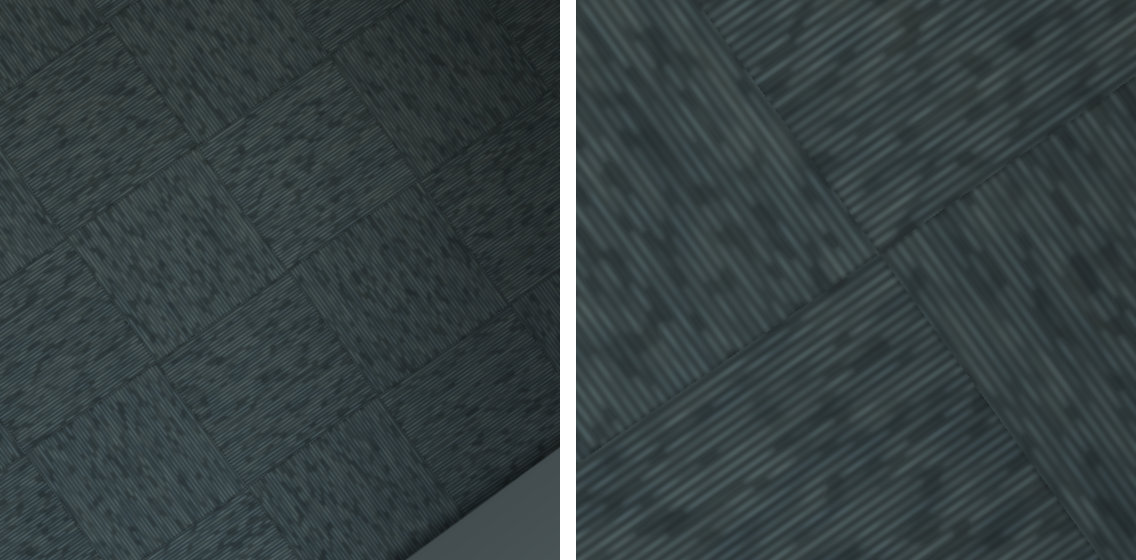
Left: the whole. Right: its middle third, enlarged.
Reproduce this texture procedurally as a WebGL 1 fragment shader.

```glsl
precision highp float;
// Dim slate carpet tiles laid quarter-turned, with fine flecked ribs and a grey panel at one corner.
uniform vec2 u_resolution;

float hash(vec2 p) {
  p = fract(p * vec2(0.1031, 0.1137));
  p += dot(p, p.yx + 33.33);
  return fract((p.x + p.y) * p.x * 7.31);
}

// Random yarn shade along one rib, each rib shifted by its own amount
float ribShade(float along, float rib, float seed) {
  along += 9.0 * hash(vec2(rib + 3.0, seed + 17.0));
  float cell = floor(along);
  return mix(hash(vec2(cell + seed, rib + 61.0)),
             hash(vec2(cell + 1.0 + seed, rib + 61.0)),
             smoothstep(0.15, 0.85, along - cell));
}

// Shade blended softly between neighbouring ribs
float yarn(float along, float across, float seed) {
  float rib = floor(across);
  return mix(ribShade(along, rib, seed), ribShade(along, rib + 1.0, seed),
             smoothstep(0.15, 0.85, across - rib));
}

void main() {
  vec2 uv = gl_FragCoord.xy / u_resolution;
  float pixel = 1.0 / u_resolution.y;

  // Slanted tile grid
  vec2 edgeA = vec2(0.2344, 0.1628), edgeB = vec2(0.1615, -0.2227);
  vec2 p = uv - vec2(0.514, 0.5156);
  vec2 grid = vec2(p.x * edgeB.y - p.y * edgeB.x, edgeA.x * p.y - edgeA.y * p.x)
            / (edgeA.x * edgeB.y - edgeA.y * edgeB.x);
  vec2 tile = floor(grid), inTile = grid - tile;
  float turned = mod(tile.x + tile.y, 2.0);
  float seed = 40.0 + 13.0 * tile.x + 29.0 * tile.y;

  // Ribs run along alternate sides of the tiles
  vec2 run = turned > 0.5 ? inTile : inTile.yx;
  float across = run.y * 46.0;
  float ridge = cos(6.2832 * across);
  float shade = yarn(run.x * 19.0, across, seed);
  float patches = yarn(run.x * 9.0, across * 0.6, seed + 150.0);
  float fleck = 1.0 - smoothstep(0.05, 0.38, shade);
  float weave = 1.0 + ridge * (0.05 + 0.14 * shade) * (0.85 + 0.3 * turned)
              + 0.19 * (shade - 0.5) + 0.14 * (patches - 0.5) - 0.13 * fleck;
  weave *= 0.97 + 0.06 * hash(tile + 50.0);

  // Faint seams between tiles, broken where the yarn covers them
  vec2 toSeam = min(inTile, 1.0 - inTile) * 0.28;
  vec2 seam = 1.0 - smoothstep(0.0, 0.003 + pixel, toSeam);
  weave *= 1.0 - max(seam.x * 0.13, seam.y * 0.17) * (0.5 + patches);

  // Uneven room light: cool at lower left, dim toward the right and top
  float light = 1.09 - 0.34 * smoothstep(0.4, 1.05, uv.x)
              - 0.14 * smoothstep(0.6, 1.05, uv.y);
  vec3 slate = mix(vec3(0.207, 0.255, 0.267), vec3(0.207, 0.245, 0.246),
                   smoothstep(0.0, 0.9, uv.y));
  slate += vec3(0.005, 0.0, -0.006) * (patches - 0.5) * 2.0;
  vec3 color = slate * light * weave;

  // Smooth grey panel with a shadow along its edge
  float panel = dot(uv - vec2(0.7227, 0.0), vec2(0.591, -0.807));
  color *= 1.0 - 0.4 * smoothstep(-0.035, 0.0, panel);
  vec3 panelGrey = vec3(0.28, 0.32, 0.33) * (0.94 + 0.5 * panel);
  color = mix(color, panelGrey, smoothstep(-pixel, 0.002 + pixel, panel));

  gl_FragColor = vec4(color, 1.0);
}
```
